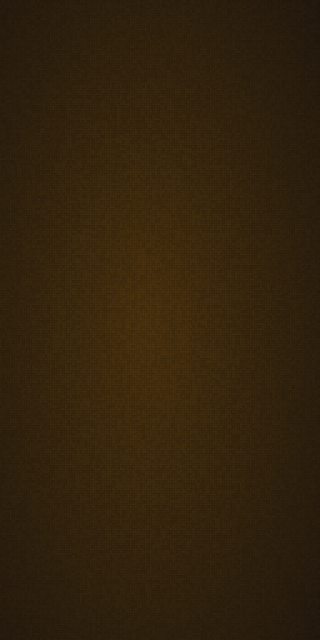
A Shadertoy shader for this background:

```glsl
#define GLOW_CENTRE vec2(0.46, 0.50)
#define GLOW_COLOUR vec3(0.275, 0.183, 0.050)
#define EDGE_COLOUR vec3(0.125, 0.090, 0.050)
#define GLOW_RADIUS 0.75
#define COLUMNS 128.0
#define WEAVE_DEPTH 0.08
#define GRAIN_DEPTH 0.07

const float TAU = 6.283185;

float hash21(vec2 p) {
    vec3 q = fract(p.xyx * vec3(0.1031, 0.1030, 0.0973));
    q += dot(q, q.yzx + 33.33);
    return fract((q.x + q.y) * q.z);
}

// Soft threads along both axes, zero on average
float weave(vec2 grid) {
    vec2 thread = cos(TAU * (grid - 0.25));
    return 0.5 * (thread.x + thread.y);
}

void mainImage(out vec4 fragColor, in vec2 fragCoord) {
    vec2 uv = fragCoord / iResolution.xy;
    vec2 grid = fragCoord / iResolution.x * COLUMNS;

    // Warm elliptical glow fading to the corners
    float fade = clamp(length(uv - GLOW_CENTRE) / GLOW_RADIUS, 0.0, 1.0);
    vec3 colour = mix(GLOW_COLOUR, EDGE_COLOUR, fade);

    // Fine cloth with a different brightness in each cell
    float grain = 2.0 * hash21(floor(grid)) - 1.0;
    colour *= 1.0 + WEAVE_DEPTH * weave(grid) + GRAIN_DEPTH * grain;

    fragColor = vec4(colour, 1.0);
}
```
